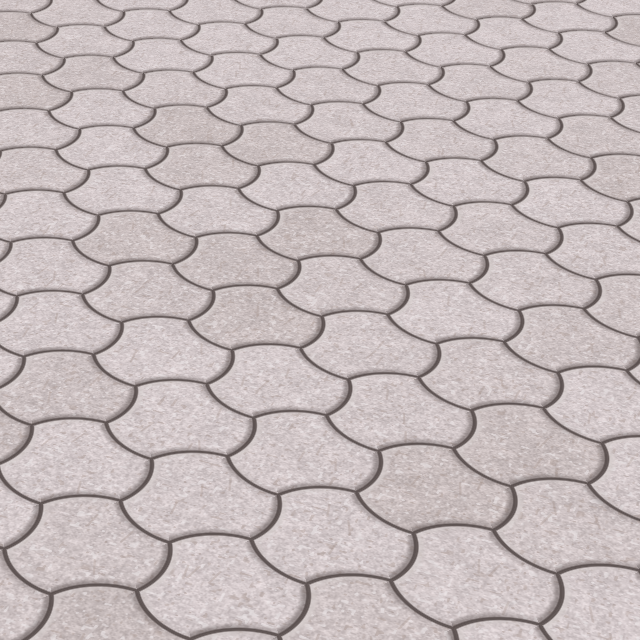
Write a WebGL 1 fragment shader that draws this texture.

```glsl
precision highp float;
uniform vec2 u_resolution;

// Perspective of the paving: screen step per row, origin and depth taper
const vec2 STEP_I = vec2(0.191, -0.0649);
const vec2 STEP_J = vec2(-0.0104, 0.1453);
const vec2 ORIGIN = vec2(0.4349, 0.2266);
const vec2 TAPER = vec2(-0.031, 0.0711);

// Paver geometry, in units of the spacing between centres
const float ARC_RADIUS = 0.57735;
const float JOINT_HALF = 0.016;
const float SOFTNESS = 1.5;
const vec2 LIGHT_DIR = vec2(-0.985, 0.17);

const vec3 STONE = vec3(0.826, 0.785, 0.790);
const vec3 STONE_DARK = vec3(0.765, 0.720, 0.715);
const vec3 CHIP_PALE = vec3(0.930, 0.910, 0.915);
const vec3 CHIP_BROWN = vec3(0.640, 0.570, 0.540);
const vec3 JOINT = vec3(0.345, 0.305, 0.300);
const vec3 RIM = vec3(0.925, 0.895, 0.890);

float hash(vec2 p) {
  p = fract(p * vec2(0.1031, 0.1137));
  p += dot(p, p.yx + 33.33);
  return fract((p.x + p.y) * p.x * 17.17);
}

float noise(vec2 p) {
  vec2 c = floor(p), f = fract(p);
  f = f * f * (3.0 - 2.0 * f);
  return mix(mix(hash(c), hash(c + vec2(1.0, 0.0)), f.x),
             mix(hash(c + vec2(0.0, 1.0)), hash(c + vec2(1.0)), f.x), f.y);
}

// Screen position to paver lattice, with centres at whole numbers
vec2 toLattice(vec2 s) {
  vec2 r = s - ORIGIN;
  vec2 a = STEP_I - TAPER.x * s;
  vec2 b = STEP_J - TAPER.y * s;
  vec2 q = vec2(r.x * b.y - r.y * b.x, a.x * r.y - a.y * r.x);
  return q / (a.x * b.y - a.y * b.x) + vec2(-1.0, 1.0) / 3.0;
}

// Skewed lattice to flat ground
vec2 toGround(vec2 q) {
  return vec2(q.x - 0.5 * q.y, 0.8660254 * q.y);
}

// Disc bitten by three neighbours: outward normal in xy, distance in z
vec3 paver(vec2 p) {
  float d = length(p);
  vec3 edge = vec3(p / max(d, 0.0001), d - ARC_RADIUS);
  for (int k = 0; k < 3; k++) {
    float angle = 1.047198 + float(k) * 2.094395;
    vec2 n = p - vec2(cos(angle), sin(angle));
    float bite = ARC_RADIUS - length(n);
    if (bite > edge.z) edge = vec3(-normalize(n), bite);
  }
  return edge;
}

// Faint slanted scratches, placed differently on each paver
float scratches(vec2 p, vec2 id, float blur) {
  float mark = 0.0;
  for (int k = 0; k < 3; k++) {
    vec2 seed = id + float(k) * vec2(17.0, 31.0);
    vec2 r = p - 0.6 * (vec2(hash(seed), hash(seed + 7.0)) - 0.5);
    r.x += r.y * (hash(seed + 13.0) - 0.4) * 0.7;
    r.y -= clamp(r.y, -0.07, 0.07);
    mark = max(mark, 1.0 - smoothstep(0.003, 0.007 + blur, length(r)));
  }
  return mark;
}

void main() {
  vec2 s = gl_FragCoord.xy / u_resolution;
  vec2 q = toLattice(s);
  vec2 ground = toGround(q);
  vec2 dx = toGround(toLattice(s + vec2(1.0 / u_resolution.x, 0.0)) - q);
  vec2 dy = toGround(toLattice(s + vec2(0.0, 1.0 / u_resolution.y)) - q);

  // Find the paver that owns this point
  vec3 edge = vec3(0.0, 0.0, 10.0);
  vec2 id = vec2(0.0), local = vec2(0.0);
  for (int y = -1; y <= 1; y++) {
    for (int x = -1; x <= 1; x++) {
      vec2 cell = floor(q + 0.5) + vec2(float(x), float(y));
      vec2 p = toGround(q - cell);
      vec3 e = paver(p);
      if (e.z < edge.z) { edge = e; id = cell; local = p; }
    }
  }
  id += 50.0;
  float depth = abs(edge.z);
  float blur = SOFTNESS * length(vec2(dot(edge.xy, dx), dot(edge.xy, dy)));
  float detail = 1.0 / (1.0 + 500.0 * dot(dy, dy));

  // Stone tint, mottling and aggregate
  float tint = hash(id);
  vec3 color = mix(STONE, STONE_DARK, 0.75 * tint * tint * tint);
  color *= 1.0 + 0.05 * (noise(ground * 7.0 + 40.0) - 0.5);
  float grain = noise(ground * 38.0 + 900.0);
  float fine = noise(ground * 75.0 + 1700.0);
  color += detail * (0.10 * (grain - 0.5) + 0.10 * (fine - 0.5));
  float chips = noise(ground * 30.0 + 2500.0);
  color = mix(color, CHIP_PALE, 0.6 * detail * smoothstep(0.72, 0.92, chips));
  color = mix(color, CHIP_BROWN, 0.4 * detail * smoothstep(0.24, 0.06, chips));
  color = mix(color, CHIP_BROWN, 0.35 * detail * scratches(local, id, length(dx)));

  // Rounded rim, lit on one side and shaded on the other
  float facing = dot(edge.xy, LIGHT_DIR);
  float rim = 1.0 - smoothstep(0.025, 0.065 + blur, depth);
  color = mix(color, RIM, 0.75 * rim * max(facing, 0.0));
  color = mix(color, JOINT, rim * (0.12 + 0.38 * max(-facing, 0.0)));

  // Joint, filtered to the size of a screen sample
  float cover = clamp((JOINT_HALF - depth) / blur + 0.5, 0.0, 1.0);
  cover *= min(1.0, 2.0 * JOINT_HALF / blur);
  color = mix(color, JOINT, 0.92 * cover);

  gl_FragColor = vec4(color, 1.0);
}
```
